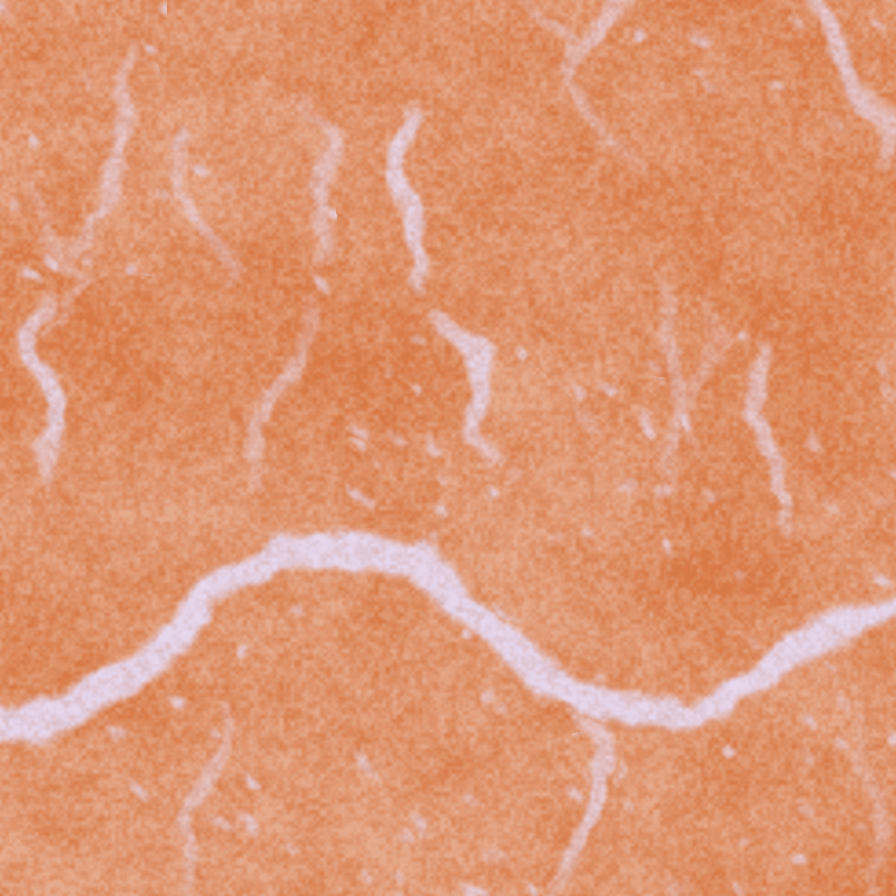
Reproduce this texture procedurally as a WebGL 2 fragment shader.

```glsl
#version 300 es
precision highp float;

uniform vec2 u_resolution;
out vec4 fragColor;

const vec3 DEEP_ORANGE = vec3(0.848, 0.480, 0.280);
const vec3 PALE_ORANGE = vec3(0.895, 0.650, 0.525);
const vec3 LAVENDER = vec3(0.890, 0.825, 0.905);
const int SPINE_SEGMENTS = 15;
const int BRANCHES = 17;
const int BRANCH_STEPS = 5;

float hash(vec2 p) {
    vec3 q = fract(p.xyx * 0.1031);
    q += dot(q, q.yzx + 33.33);
    return fract((q.x + q.y) * q.z);
}

vec2 hash2(vec2 p) {
    return vec2(hash(p), hash(p + 57.3));
}

float noise(vec2 p) {
    vec2 cell = floor(p);
    vec2 f = fract(p);
    f = f * f * (3.0 - 2.0 * f);
    float low = mix(hash(cell), hash(cell + vec2(1, 0)), f.x);
    float high = mix(hash(cell + vec2(0, 1)), hash(cell + vec2(1, 1)), f.x);
    return mix(low, high, f.y);
}

// Noise centred on zero
float wobble(vec2 p) {
    return noise(p) - 0.5;
}

vec2 warp(vec2 p, float frequency, float amount) {
    return amount * vec2(wobble(p * frequency + 11.0), wobble(p * frequency + 47.0));
}

// x: distance to the segment, y: position along it
vec2 segment(vec2 p, vec2 a, vec2 b) {
    vec2 ab = b - a;
    float along = clamp(dot(p - a, ab) / dot(ab, ab), 0.0, 1.0);
    return vec2(length(p - a - ab * along), along);
}

float stroke(float dist, float halfWidth, float softness) {
    return 1.0 - smoothstep(halfWidth - softness, halfWidth + softness, dist);
}

vec2 spinePoint(float i) {
    float x = (i - 1.0) / float(SPINE_SEGMENTS - 2);
    float height = 0.29 + 0.09 * cos(8.2 * (x - 0.38));
    return vec2(x, height + 0.055 * (hash(vec2(i, 3.0)) - 0.5));
}

// Wide jagged vein crossing the whole width
float spine(vec2 p) {
    float dist = 1.0;
    for (int i = 0; i < SPINE_SEGMENTS; i++) {
        float k = float(i);
        dist = min(dist, segment(p, spinePoint(k), spinePoint(k + 1.0)).x);
    }
    float halfWidth = 0.018 + 0.012 * wobble(p * 9.0);
    return stroke(dist, halfWidth, 0.008);
}

// Thin broken veins running downwards, tapered at both ends
float branches(vec2 p) {
    float cover = 0.0;
    for (int i = 0; i < BRANCHES; i++) {
        float k = float(i);
        vec2 seed = hash2(vec2(k, 19.0));
        float top = i % 6 == 4 ? 0.22 : 1.06 - 0.5 * seed.y;
        vec2 a = vec2((k + seed.x) / float(BRANCHES), top);
        float strength = mix(0.35, 1.15, hash(vec2(k, 71.0)));
        float slant = 0.03 * (hash(vec2(k, 83.0)) - 0.35);
        for (int j = 0; j < BRANCH_STEPS; j++) {
            vec2 jitter = hash2(vec2(k, float(j) + 31.0));
            vec2 b = a + vec2(slant + 0.055 * (jitter.x - 0.5), -0.025 - 0.04 * jitter.y);
            vec2 s = segment(p, a, b);
            float t = (float(j) + s.y) / float(BRANCH_STEPS);
            float taper = sqrt(max(4.0 * t * (1.0 - t), 0.0));
            float halfWidth = mix(0.005, 0.011, taper * min(strength, 1.0));
            cover = max(cover, strength * taper * stroke(s.x, halfWidth, 0.006));
            a = b;
        }
    }
    return min(cover, 1.0);
}

// Small soft flecks, some stretched along a falling diagonal
float flecks(vec2 p, float count, float density) {
    vec2 cell = floor(p * count);
    float cover = 0.0;
    for (int y = -1; y <= 1; y++) {
        for (int x = -1; x <= 1; x++) {
            vec2 id = cell + vec2(x, y);
            vec2 d = (p * count - id - hash2(id + 5.0)) / count;
            vec2 turned = vec2(d.x - d.y, d.x + d.y) * 0.7071;
            turned.x *= mix(0.5, 1.0, hash(id + 23.0));
            float present = step(hash(id + 91.0), density);
            float strength = mix(0.25, 0.8, hash(id + 37.0));
            cover = max(cover, present * strength * stroke(length(turned), 0.006, 0.005));
        }
    }
    return cover;
}

void main() {
    vec2 p = gl_FragCoord.xy / u_resolution.y;
    vec2 bent = p + warp(p, 18.0, 0.018) + warp(p, 48.0, 0.012);

    // Mottled ground with fine grain
    float grain = 0.6 * wobble(p * 150.0) + 0.5 * wobble(p * 245.0 + 9.0);
    float patches = 0.5 * wobble(p * 5.0 + 2.0) + 0.4 * wobble(p * 14.0) + 0.3 * wobble(p * 40.0);
    float tone = clamp(0.5 + patches + grain, 0.0, 1.1);
    vec3 colour = mix(DEEP_ORANGE, PALE_ORANGE, tone);

    // Veins and flecks
    float fleckArea = 0.35 * smoothstep(0.3, 0.7, noise(p * 4.0 + 6.0));
    float veins = max(spine(bent), 0.85 * branches(bent));
    float pale = max(veins, flecks(bent, 24.0, fleckArea));
    pale = clamp(pale * (0.95 + 0.3 * grain), 0.0, 1.0);
    colour = mix(colour, LAVENDER + 0.05 * grain, pale);

    fragColor = vec4(colour, 1.0);
}
```
